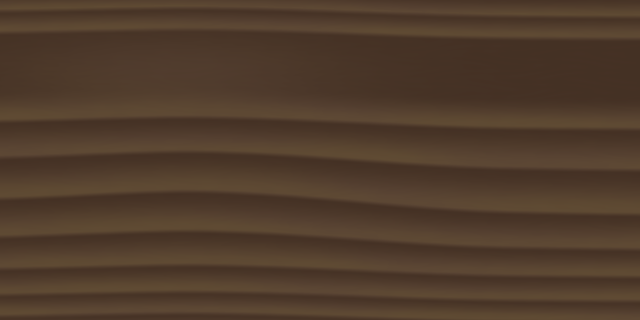
Give the GLSL for this texture, as a WebGL 2 fragment shader.

```glsl
#version 300 es
precision highp float;
// Draws softly shaded, gently bent layers of dark brown wood grain.

#define LAYERS 11
#define SPACING 0.0955
#define CROWDING 0.04
#define WIDE_INDEX 1.0
#define WIDE_EXTRA 0.19
#define EDGE_SOFTNESS 0.019
#define BEND vec2(0.021, 0.033)
#define DARK vec3(0.268, 0.192, 0.142)
#define OLIVE vec3(0.378, 0.297, 0.203)
#define ROSY vec3(0.362, 0.277, 0.213)

uniform vec2 u_resolution;
out vec4 fragColor;

// Downward sag of a grain line: a crest left of centre, then a long slope
float sagProfile(float x) {
    float leftSide = 0.5 * (1.0 - smoothstep(-0.08, 0.33, x));
    float rightSide = smoothstep(0.26, 0.8, x) + 0.38 * smoothstep(0.4, 1.1, x);
    return leftSide + rightSide;
}

// Height of one layer's lower edge, measured from the top
float edgeHeight(float index, float sag) {
    float rest = 0.0235 + SPACING * index - CROWDING * sin(index * 0.7854);
    rest += WIDE_EXTRA * step(WIDE_INDEX + 0.5, index);
    float offset = (index - 4.0) / 1.6;
    return rest + sag * (BEND.x + BEND.y * exp(-offset * offset));
}

// Slow colour drift from layered sines
float drift(vec2 p) {
    float wave = sin(p.x * 7.0 + p.y * 9.0 + 1.5 * sin(p.y * 13.0));
    wave += 0.6 * sin(p.x * 17.0 - p.y * 31.0 + sin(p.x * 11.0));
    return 0.5 + 0.3 * wave;
}

// Very faint mottling along the grain
float mottle(vec2 p) {
    return sin(p.x * 61.0 + 3.0 * sin(p.y * 83.0)) * sin(p.y * 149.0 + 2.0 * sin(p.x * 37.0));
}

void main() {
    vec2 p = gl_FragCoord.xy / u_resolution;
    p.y = 1.0 - p.y;
    float sag = sagProfile(p.x);

    // Find the layer that holds this point
    float layer = -1.0;
    float top = edgeHeight(-1.0, sag);
    float bottom = edgeHeight(0.0, sag);
    for (int i = 0; i < LAYERS; i++) {
        float index = float(i);
        float edge = edgeHeight(index, sag) - 0.4 * EDGE_SOFTNESS;
        if (p.y >= edge) {
            layer = index;
            top = edge;
            bottom = edgeHeight(index + 1.0, sag) - 0.4 * EDGE_SOFTNESS;
        }
    }
    float depth = clamp((p.y - top) / (bottom - top), 0.0, 1.0);

    // Shade from dark at the top of a layer to light at its bottom
    float ramp = smoothstep(0.08, 1.0, depth);
    float isWide = 1.0 - step(0.5, abs(layer - WIDE_INDEX));
    float glowOffset = (p.x - 0.27) / 0.27;
    float glow = 0.55 * exp(-glowOffset * glowOffset) * smoothstep(-0.15, 0.5, depth);
    float wideRamp = mix(glow, 1.0, smoothstep(0.68, 1.0, depth));
    float tone = mix(ramp, wideRamp, isWide);

    // Let the light lip above fall off softly into this layer
    float lip = 1.0 - smoothstep(0.0, EDGE_SOFTNESS, p.y - top);
    tone = mix(tone, 1.0, lip);
    tone = clamp(tone * 0.94 + 0.02 * mottle(p), 0.0, 1.0);

    // Olive at the brightest lips, rosier in the middle tones
    float oliveShare = clamp(drift(p) + 0.5 * smoothstep(0.6, 1.0, tone) - 0.15, 0.0, 1.0);
    vec3 lightWood = mix(ROSY, OLIVE, oliveShare);
    fragColor = vec4(mix(DARK, lightWood, tone), 1.0);
}
```
